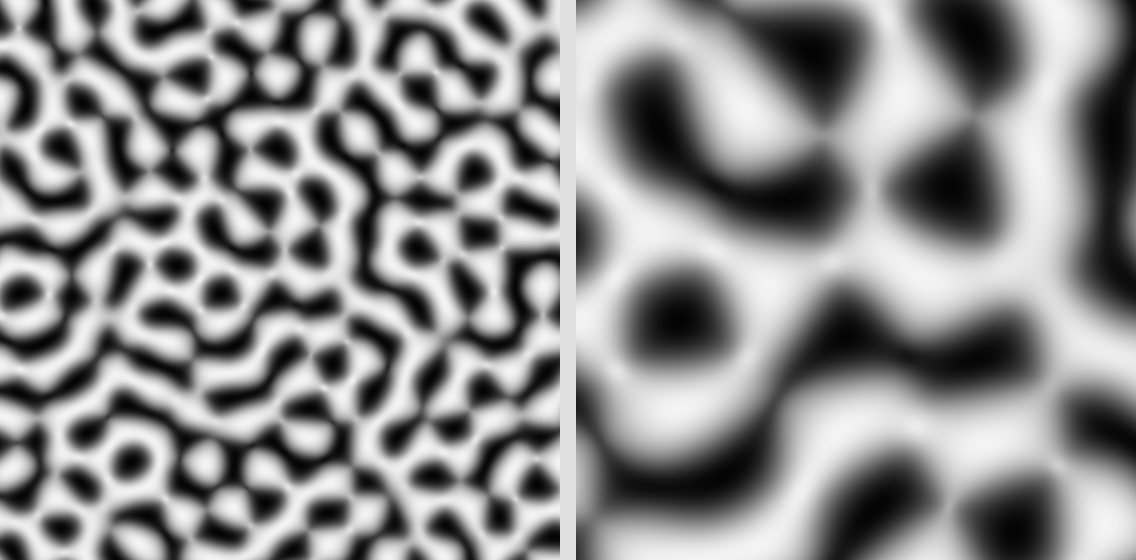
Left, the full canvas; right, a detail of the centre.
Give the GLSL for this pattern, as a Shadertoy shader.

```glsl
// Reaction-diffusion style labyrinth: soft black spots and short worms on pale grey.

#define FREQUENCY   11.6   // stripes per canvas height
#define SPREAD      0.20   // relative variation of the stripe width
#define WAVES       48     // plane waves summed into the field
#define BIAS        0.22   // raises the share of the pale ground
#define SOFTNESS    0.09   // greys out weak necks and saddles
#define MID_TONE    0.485  // grey on the outline of the shapes
#define CONTRAST    0.475  // swing around the mid tone
#define SEED        17.0

const float PI = 3.14159;

float hash(float n) {
    return fract(sin(n * 12.9898 + SEED * 78.233) * 43758.55);
}

// Sum of equally long waves in all directions.
// x: value, yz: gradient in units of the mean wave number.
vec3 waveField(vec2 p) {
    vec3 sum = vec3(0.0);
    for (int i = 0; i < WAVES; i++) {
        float id = float(i);
        float angle = PI * (id + hash(id + 0.37)) / float(WAVES);
        float stretch = 1.0 + SPREAD * (hash(id + 61.7) - 0.5);
        float offset = 2.0 * PI * hash(id + 133.1);
        vec2 wave = stretch * vec2(cos(angle), sin(angle));
        float phase = 2.0 * PI * FREQUENCY * dot(wave, p) + offset;
        sum += vec3(cos(phase), -sin(phase) * wave);
    }
    return sum * sqrt(2.0 / float(WAVES));
}

void mainImage(out vec4 fragColor, in vec2 fragCoord) {
    vec2 p = fragCoord / iResolution.y;
    vec3 field = waveField(p);

    // Dividing by the local amplitude evens out cores and edge widths.
    float height = field.x + BIAS;
    float amplitude = sqrt(height * height + dot(field.yz, field.yz) + SOFTNESS);
    float tone = MID_TONE + CONTRAST * height / amplitude;

    fragColor = vec4(vec3(clamp(tone, 0.0, 1.0)), 1.0);
}
```
